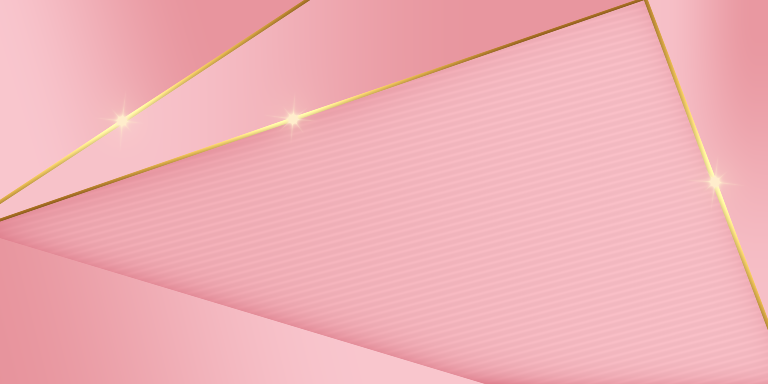
This background is drawn by a WebGL 2 fragment shader. Its source:

```glsl
#version 300 es
precision highp float;

uniform vec2 u_resolution;
out vec4 fragColor;

const vec3 LIGHT_PINK = vec3(0.975, 0.775, 0.805);
const vec3 DEEP_PINK = vec3(0.905, 0.575, 0.610);
const vec3 SHADOW_PINK = vec3(0.860, 0.460, 0.520);
const vec3 DARK_GOLD = vec3(0.62, 0.41, 0.13);
const vec3 MID_GOLD = vec3(0.87, 0.70, 0.30);
const vec3 PALE_GOLD = vec3(1.00, 0.95, 0.62);
const vec3 GLOW = vec3(1.00, 0.93, 0.80);

float hash(float n) {
    return fract(sin(n * 127.1) * 43758.5453);
}

// Signed distance to the line a-b, positive on its left.
float side(vec2 p, vec2 a, vec2 b) {
    vec2 d = normalize(b - a);
    return d.x * (p.y - a.y) - d.y * (p.x - a.x);
}

float cover(float d, float pixel) {
    return smoothstep(-0.5 * pixel, 0.5 * pixel, d);
}

vec3 pinkBlend(float t) {
    return mix(LIGHT_PINK, DEEP_PINK, t);
}

// Soft dark band that fades inward from an edge.
float innerShadow(float d, float width) {
    return exp(-max(d, 0.0) / width);
}

// Fine slanted lines, averaged out when thinner than a pixel.
float stripes(vec2 p, float period, float pixel) {
    float phase = dot(p, normalize(vec2(-0.26, 1.0))) / period;
    float wave = 0.5 + 0.5 * cos(6.28318 * phase);
    float fade = 1.0 - smoothstep(0.3, 0.8, pixel / period);
    return mix(0.35, wave * wave, fade);
}

// Metallic strip, brightest around its highlight.
vec3 goldLine(vec3 base, vec2 p, vec2 a, vec2 b, vec2 highlight, float width, float pixel) {
    float along = distance(p, highlight);
    float halfWidth = width * mix(0.32, 0.5, exp(-along * 2.0));
    vec3 gold = mix(MID_GOLD, DARK_GOLD, smoothstep(0.2, 0.7, along));
    gold = mix(gold, PALE_GOLD, exp(-along * along * 28.0));
    float d = side(p, a, b);
    gold *= 1.0 + 0.12 * clamp(d / halfWidth, -1.0, 1.0);
    return mix(base, gold, cover(halfWidth - abs(d), pixel));
}

// Star with a bright core, a halo and tapering rays.
vec3 sparkle(vec3 base, vec2 p, vec2 center, float seed) {
    vec2 q = p - center;
    float r = length(q);
    float light = 0.95 * exp(-r * r * 5500.0) + 0.32 * exp(-r * 28.0);
    for (int i = 0; i < 8; i++) {
        float k = float(i);
        float angle = 0.785398 * k - 0.15 + 0.15 * hash(k + seed);
        float reach = (i % 2 == 0 ? 0.075 : 0.045) * (0.75 + 0.5 * hash(k + seed + 9.0));
        vec2 dir = vec2(cos(angle), sin(angle));
        float along = dot(q, dir);
        float across = abs(dir.x * q.y - dir.y * q.x);
        float taper = max(1.0 - along / reach, 0.0);
        light += 0.6 * step(0.0, along) * taper * exp(-across / (0.001 + 0.0025 * taper));
    }
    return mix(base, GLOW, clamp(light, 0.0, 1.0));
}

void main() {
    vec2 p = gl_FragCoord.xy / u_resolution.y;
    p.x *= 2.0 * u_resolution.y / u_resolution.x;
    float pixel = 1.0 / u_resolution.y;

    // Ends of the four dividing edges.
    vec2 a0 = vec2(0.0, 0.474), a1 = vec2(0.800, 1.0);
    vec2 b0 = vec2(0.0, 0.427), b1 = vec2(1.667, 1.0);
    vec2 c0 = vec2(1.682, 1.0), c1 = vec2(2.0, 0.154);
    vec2 d0 = vec2(0.0, 0.380), d1 = vec2(1.263, 0.0);
    float dA = side(p, a0, a1);
    float dB = side(p, b0, b1);
    float dC = side(p, c0, c1);
    float dD = side(p, d0, d1);

    // Central striped panel with shaded borders.
    vec3 color = pinkBlend(0.50 - 0.30 * smoothstep(0.2, 1.75, p.x + 0.35 * (p.y - 0.5)));
    color += 0.028 * (stripes(p, 0.0175, pixel) - 0.35);
    float shade = 0.50 * innerShadow(-dB, 0.045) * (1.0 - 0.6 * smoothstep(0.5, 1.6, p.x));
    shade += 0.60 * innerShadow(dD, 0.035);
    shade += 0.25 * innerShadow(-dC, 0.030);
    shade += 0.40 * innerShadow(p.y, 0.025) * smoothstep(1.1, 1.35, p.x);
    color = mix(color, SHADOW_PINK, min(shade, 0.8));

    // Smooth outer panels.
    vec3 lower = pinkBlend(1.0 - smoothstep(-0.1, 0.95, p.x + 0.25 * (p.y - 0.1)));
    vec3 middle = pinkBlend(0.08 + 0.85 * smoothstep(0.35, 1.25, p.x));
    vec3 upper = pinkBlend(0.95 * smoothstep(0.0, 0.58, p.x + 0.3 * (p.y - 0.85)));
    float rightTone = smoothstep(1.72, 1.97, p.x) * smoothstep(0.2, 0.95, p.y);
    vec3 right = pinkBlend(0.12 + 0.78 * rightTone);
    color = mix(color, lower, cover(-dD, pixel));
    color = mix(color, middle, cover(dB, pixel));
    color = mix(color, upper, cover(dA, pixel));
    color = mix(color, right, cover(dC, pixel));

    // Gold trims and their highlights.
    vec2 starA = vec2(0.318, 0.685);
    vec2 starB = vec2(0.763, 0.690);
    vec2 starC = vec2(1.862, 0.526);
    color = goldLine(color, p, a0, a1, starA, 0.012, pixel);
    color = goldLine(color, p, b0, b1, starB, 0.011, pixel);
    color = goldLine(color, p, c0, c1, starC, 0.013, pixel);
    color = sparkle(color, p, starA, 1.0);
    color = sparkle(color, p, starB, 2.0);
    color = sparkle(color, p, starC, 3.0);

    fragColor = vec4(color, 1.0);
}
```
